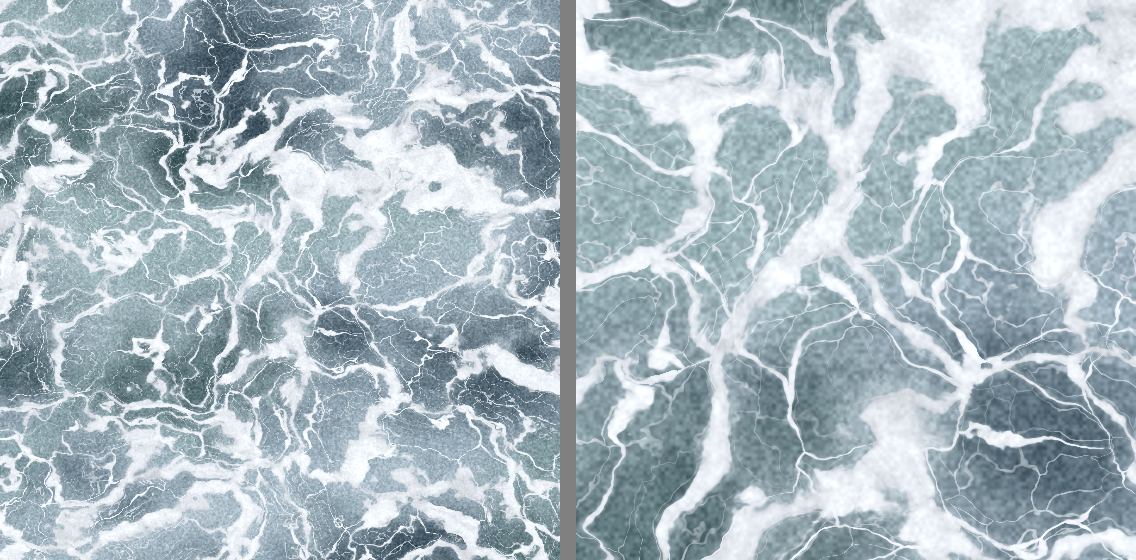
Left: the whole. Right: its middle third, enlarged.
Write a three.js fragment shader that draws this texture.

```glsl
// Sea foam seen from above: ragged white veins and lace over grey-blue water.
#define VEIN_SCALE 6.0
#define WEB_SCALE 13.0
#define THREAD_SCALE 31.0
#define SWIRL 0.30
#define RAGGEDNESS 1.25
#define GRAIN 0.13
#define DEEP vec3(0.23, 0.31, 0.36)
#define SHALLOW vec3(0.61, 0.69, 0.74)
#define MILKY vec3(0.76, 0.82, 0.86)
#define FOAM vec3(0.92, 0.94, 0.965)

varying vec2 vUv;

float hash(vec2 p) {
  vec3 h = fract(vec3(p.xyx) * 0.1031);
  h += dot(h, h.yzx + 33.33);
  return fract((h.x + h.y) * h.z);
}

vec2 hash2(vec2 p) {
  return vec2(hash(p), hash(p + 71.7));
}

float noise(vec2 p) {
  vec2 i = floor(p), f = fract(p);
  f = f * f * (3.0 - 2.0 * f);
  float low = mix(hash(i), hash(i + vec2(1.0, 0.0)), f.x);
  float high = mix(hash(i + vec2(0.0, 1.0)), hash(i + 1.0), f.x);
  return mix(low, high, f.y);
}

float fbm(vec2 p) {
  float sum = 0.0, amplitude = 0.5;
  for (int i = 0; i < 5; i++) {
    sum += amplitude * noise(p);
    p = mat2(1.6, 1.2, -1.2, 1.6) * p + 7.3;
    amplitude *= 0.5;
  }
  return sum / 0.97;
}

vec2 fbm2(vec2 p) {
  return vec2(fbm(p), fbm(p + 37.1)) - 0.5;
}

// Distance to the border between the two nearest scattered cells.
float cellEdge(vec2 p) {
  vec2 cell = floor(p), f = fract(p);
  vec2 nearest = vec2(8.0), second = vec2(8.0);
  for (int y = -1; y <= 1; y++) {
    for (int x = -1; x <= 1; x++) {
      vec2 offset = vec2(float(x), float(y));
      vec2 r = offset + hash2(cell + offset) - f;
      if (dot(r, r) < dot(nearest, nearest)) {
        second = nearest;
        nearest = r;
      } else if (dot(r, r) < dot(second, second)) {
        second = r;
      }
    }
  }
  float gap = max(length(second - nearest), 0.001);
  return 0.5 * (dot(second, second) - dot(nearest, nearest)) / gap;
}

// Foam density, 1 on a cell border and falling off over the given width.
float vein(vec2 p, float width) {
  return exp(-cellEdge(p) / width);
}

void main() {
  vec2 p = vUv * vec2(0.92, 1.08) + 3.0;

  // Swirled coordinates
  vec2 swirl = SWIRL * fbm2(p * 4.5);
  vec2 curl = fbm2(p * 22.0 + 5.0);
  vec2 q = p + swirl + 0.055 * curl;

  // Foam gathers in some regions and thins out in others
  float spread = smoothstep(0.30, 0.72, fbm(p * 4.0 + swirl * 3.0 + 19.0));
  float patches = smoothstep(0.32, 0.70, fbm(p * 6.5 + 53.0));

  // Veins, web and hair-thin threads
  float veins = vein(q * VEIN_SCALE, mix(0.03, 0.22, spread * spread));
  float web = vein(q * WEB_SCALE + 11.0, mix(0.018, 0.15, patches * patches));
  float threads = vein((q + 0.02 * curl) * THREAD_SCALE + 29.0, 0.045);

  // Ragged rims and holes
  float ragged = fbm(q * 42.0 + 3.0) - 0.5;
  float lace = 0.5 - abs(2.0 * fbm(q * 24.0 + 61.0) - 1.0) * 2.0;
  float density = max(veins, web * 0.92) + 0.18 * veins * web;
  float body = density + RAGGEDNESS * ragged + 0.22 * lace * density;
  float foam = smoothstep(0.43, 0.63, body);
  float threadFoam = smoothstep(0.42, 0.75, threads + 0.9 * ragged);
  threadFoam *= mix(0.25, 0.75, smoothstep(0.35, 0.6, fbm(p * 9.0 + 83.0)));

  // Water with drifting depth and milky haze beside the foam
  float depth = smoothstep(0.16, 0.68, fbm(p * 5.0 + swirl + 97.0));
  vec3 water = mix(DEEP, SHALLOW, depth);
  water += vec3(-0.01, 0.008, -0.022) * smoothstep(0.45, 0.65, fbm(p * 3.0 + 41.0));
  float haze = 0.42 * smoothstep(0.05, 0.6, density);
  haze += 0.35 * smoothstep(0.5, 0.75, fbm(p * 5.5 + 67.0));
  water = mix(water, MILKY, haze);

  // Foam with faint relief
  vec3 froth = FOAM + 0.22 * ragged - 0.05 * (1.0 - smoothstep(0.5, 0.95, body));
  vec3 color = mix(water, froth, max(foam, threadFoam));

  // Fine grain, stronger on the water
  float grain = noise(vUv * 330.0) + noise(vUv * 470.0 + 13.0) - 1.0;
  color += GRAIN * grain * mix(1.0, 0.4, foam);
  gl_FragColor = vec4(clamp(color, 0.0, 1.0), 1.0);
}
```
